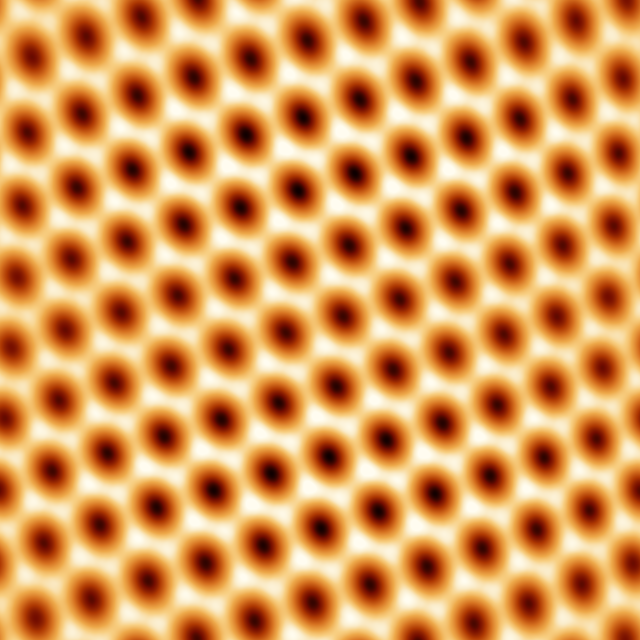
Write a three.js fragment shader that draws this pattern.

```glsl
varying vec2 vUv;

const float TAU = 6.2831853;

// Lattice phase: one dark pit at every whole (column, row) pair
const vec2 PHASE = vec2(2.59, 2.96);      // phase at the canvas centre
const vec2 ACROSS = vec2(5.74, 1.354);    // cells per half canvas, rightward
const vec2 UPWARD = vec2(-0.53, -4.683);  // cells per half canvas, upward
const vec2 BEND_X = vec2(0.12, 0.065);    // quadratic drift
const vec2 BEND_Y = vec2(0.11, 0.08);
const vec2 PINCH_X = vec2(0.23, 0.13);    // cubic drift
const vec2 PINCH_Y = vec2(0.02, 0.19);

// Three crossed waves: along columns, along rows, along the diagonal
const vec3 WAVES = vec3(0.85, 1.12, 1.03);
const float SKEW = 0.04;                  // brightens one end of each pale bar

// Slow change of contrast over the canvas
const float CONTRAST = 0.96;
const float SIDE_FADE = 0.16;
const float BAND_FADE = 0.05;
const float GRAIN = 0.015;

const vec3 WHITE = vec3(1.0, 0.99, 0.94);
const vec3 CREAM = vec3(0.98, 0.92, 0.78);
const vec3 SAND = vec3(0.97, 0.81, 0.51);
const vec3 AMBER = vec3(0.93, 0.66, 0.29);
const vec3 ORANGE = vec3(0.84, 0.45, 0.13);
const vec3 RUST = vec3(0.68, 0.22, 0.01);
const vec3 MAROON = vec3(0.45, 0.05, 0.0);
const vec3 BLACK = vec3(0.06, 0.0, 0.0);

// Gently warped lattice coordinates, p from -1 to 1
vec2 latticePhase(vec2 p) {
  vec2 p2 = p * p;
  vec2 p3 = p2 * p;
  return PHASE + ACROSS * p.x + UPWARD * p.y
    + BEND_X * p2.x + BEND_Y * p2.y
    + PINCH_X * p3.x + PINCH_Y * p3.y;
}

// Depth of the surface: about 3 in a pit, -1.5 on a pale bar
float pitDepth(vec2 cell) {
  vec3 angle = TAU * vec3(cell, cell.x - cell.y);
  return dot(WAVES, cos(angle)) + SKEW * dot(vec3(1.0, -1.0, -1.0), sin(angle));
}

float contrastAt(vec2 p) {
  return CONTRAST - SIDE_FADE * p.x * p.x - BAND_FADE * cos(TAU * p.y);
}

// Faint mottling from layered sines
float grain(vec2 p) {
  float sum = 0.0;
  vec2 q = p * 31.0;
  for (int i = 0; i < 3; i++) {
    sum += sin(q.x + 1.7 * sin(q.y)) * sin(q.y + 1.3 * sin(q.x));
    q = mat2(0.8, 0.6, -0.6, 0.8) * q * 1.7 + 2.3;
  }
  return sum;
}

float ramp(float from, float to, float x) {
  return clamp((x - from) / (to - from), 0.0, 1.0);
}

vec3 heatColor(float depth) {
  vec3 color = mix(WHITE, CREAM, ramp(-1.5, -1.2, depth));
  color = mix(color, SAND, ramp(-1.2, -0.85, depth));
  color = mix(color, AMBER, ramp(-0.85, -0.33, depth));
  color = mix(color, ORANGE, ramp(-0.33, 0.55, depth));
  color = mix(color, RUST, ramp(0.55, 1.55, depth));
  color = mix(color, MAROON, ramp(1.55, 2.35, depth));
  return mix(color, BLACK, ramp(2.35, 3.0, depth));
}

void main() {
  vec2 p = vUv * 2.0 - 1.0;
  float depth = pitDepth(latticePhase(p)) * contrastAt(p) + GRAIN * grain(p);
  gl_FragColor = vec4(heatColor(depth), 1.0);
}
```
